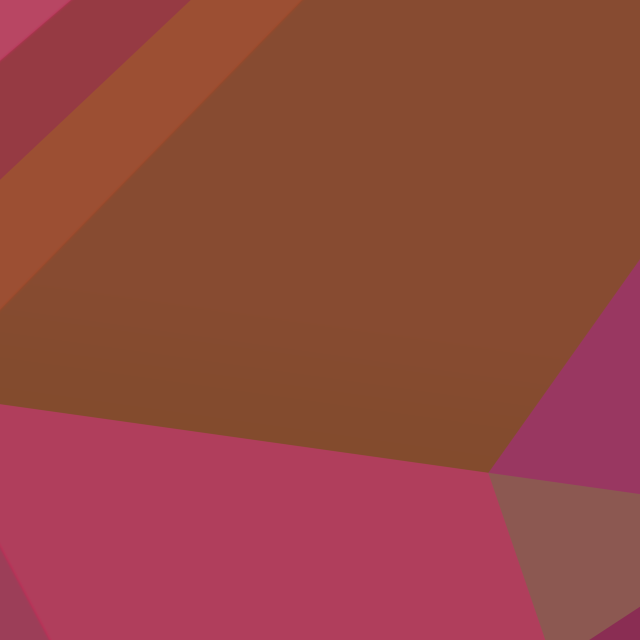
Give the GLSL for this background, as a Shadertoy shader.

```glsl
const vec3 BROWN      = vec3(0.530, 0.295, 0.192);
const vec3 BROWN_LOW  = vec3(0.512, 0.295, 0.178);
const vec3 ORANGE     = vec3(0.612, 0.310, 0.200);
const vec3 CRIMSON    = vec3(0.588, 0.227, 0.263);
const vec3 ROSE       = vec3(0.720, 0.275, 0.390);
const vec3 PURPLE     = vec3(0.600, 0.215, 0.382);
const vec3 PINK       = vec3(0.690, 0.243, 0.361);
const vec3 TAUPE      = vec3(0.550, 0.345, 0.318);
const vec3 PLUM       = vec3(0.540, 0.175, 0.325);
const vec3 MAUVE      = vec3(0.610, 0.245, 0.345);
const vec3 RIM        = vec3(0.740, 0.180, 0.340);
const vec3 EMBER      = vec3(0.630, 0.275, 0.150);

const vec2 APEX          = vec2(0.763, 0.261);
const vec2 HORIZON_LEFT  = vec2(0.000, 0.3685);
const vec2 HORIZON_RIGHT = vec2(1.000, 0.228);
const float RIM_WIDTH    = 0.0025;

// Signed distance to the line a-b, positive on its left
float leftOf(vec2 p, vec2 a, vec2 b) {
    vec2 along = normalize(b - a);
    return dot(p - a, vec2(-along.y, along.x));
}

// Smooth coverage of the positive side
float cover(float dist) {
    float blur = 0.7 / min(iResolution.x, iResolution.y);
    return smoothstep(-blur, blur, dist);
}

// Thin tint hugging an edge
float rim(float dist) {
    return exp(-dist * dist / (RIM_WIDTH * RIM_WIDTH));
}

vec3 upperFacets(vec2 p) {
    float orangeEdge  = leftOf(p, vec2(0.0, 0.516), vec2(0.472, 1.0));
    float crimsonEdge = leftOf(p, vec2(0.0, 0.719), vec2(0.298, 1.0));
    float roseEdge    = leftOf(p, vec2(0.0, 0.905), vec2(0.111, 1.0));
    float purpleEdge  = leftOf(p, vec2(1.0, 0.595), APEX);

    float height = leftOf(p, HORIZON_LEFT, HORIZON_RIGHT);
    vec3 color = mix(BROWN_LOW, BROWN, smoothstep(0.0, 0.25, height));
    color = mix(color, ORANGE, cover(orangeEdge));
    color = mix(color, EMBER, 0.4 * rim(orangeEdge));
    color = mix(color, CRIMSON, cover(crimsonEdge));
    color = mix(color, ROSE, cover(roseEdge));
    color = mix(color, RIM, 0.4 * rim(roseEdge));
    return mix(color, PURPLE, cover(purpleEdge));
}

vec3 lowerFacets(vec2 p) {
    float taupeEdge = leftOf(p, APEX, vec2(0.852, 0.0));
    float plumEdge  = leftOf(p, vec2(1.0, 0.052), vec2(0.9206, 0.0));
    float mauveEdge = leftOf(p, vec2(0.078, 0.0), vec2(0.0, 0.147));

    vec3 color = mix(PINK, TAUPE, cover(taupeEdge));
    color = mix(color, PLUM, cover(plumEdge));
    color = mix(color, MAUVE, cover(mauveEdge));
    return mix(color, RIM, 0.6 * rim(mauveEdge));
}

void mainImage(out vec4 fragColor, in vec2 fragCoord) {
    vec2 p = fragCoord / iResolution.xy;
    float aboveHorizon = cover(leftOf(p, HORIZON_LEFT, HORIZON_RIGHT));
    fragColor = vec4(mix(lowerFacets(p), upperFacets(p), aboveHorizon), 1.0);
}
```
